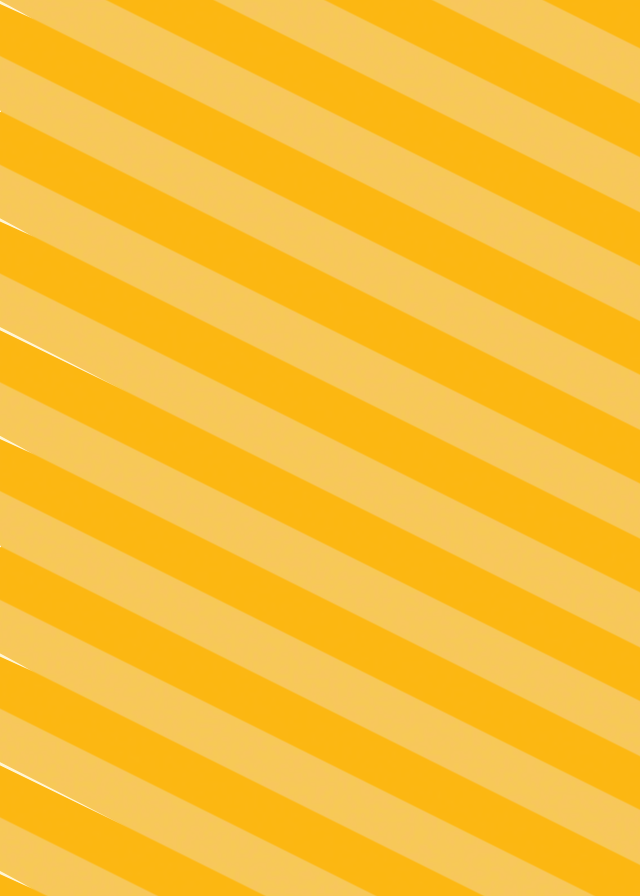
Give the GLSL for this pattern, as a Shadertoy shader.

```glsl
#define PERIOD 0.1214      // vertical stripe spacing, in canvas heights
#define SLOPE 0.498        // drop per unit of width
#define OFFSET 0.0026      // first stripe edge below the top left corner
#define DUTY 0.493         // share of each period that is amber
#define SOFTNESS 0.0015    // half width of the blended edges
#define SLIVER 0.0018      // widest half width of the pale slivers
#define GRAIN_SCALE 200.0
#define GRAIN 0.035
#define AMBER vec3(0.988, 0.718, 0.070)
#define STRAW vec3(0.970, 0.783, 0.350)
#define CREAM vec3(1.0, 0.965, 0.84)

float hash(vec2 p) {
    vec3 q = fract(p.xyx * 0.1031);
    q += dot(q, q.yzx + 33.33);
    return fract((q.x + q.y) * q.z);
}

float valueNoise(vec2 p) {
    vec2 cell = floor(p), f = fract(p);
    f = f * f * (3.0 - 2.0 * f);
    float low = mix(hash(cell), hash(cell + vec2(1, 0)), f.x);
    float high = mix(hash(cell + vec2(0, 1)), hash(cell + vec2(1, 1)), f.x);
    return mix(low, high, f.y);
}

// Length of the sliver on a stripe; the lengths cycle every four stripes
float sliverLength(float stripe) {
    float phase = mod(stripe, 4.0);
    if (phase == 1.0) return 0.0;
    return phase == 3.0 ? 0.15 : 0.04;
}

void mainImage(out vec4 fragColor, in vec2 fragCoord) {
    vec2 p = vec2(fragCoord.x, iResolution.y - fragCoord.y) / iResolution.y;
    float blur = max(SOFTNESS, 0.75 / iResolution.y);

    // Diagonal stripes, measured along the vertical
    float drop = p.y - SLOPE * p.x - OFFSET;
    float centred = fract(drop / PERIOD - 0.5 * DUTY + 0.5) - 0.5;
    float edge = (abs(centred) - 0.5 * DUTY) * PERIOD;
    float amber = 1.0 - smoothstep(-blur, blur, edge);

    // Faint grain, stronger in the pale bands
    float grain = (valueNoise(p * GRAIN_SCALE) - 0.5) * GRAIN;
    vec3 straw = STRAW + grain * vec3(0.1, -0.4, 1.0);
    vec3 color = mix(straw, AMBER + grain * vec3(0.0, 0.1, 0.3), amber);

    // Tapering slivers on the upper stripe edges at the left border
    float stripe = round(drop / PERIOD);
    float reach = sliverLength(stripe);
    float taper = clamp(1.0 - p.x / max(reach, 0.001), 0.0, 1.0);
    float fromEdge = abs(drop - stripe * PERIOD);
    float halfWidth = SLIVER * taper;
    float sliver = 1.0 - smoothstep(halfWidth - 0.5 * blur, halfWidth + 0.5 * blur, fromEdge);
    color = mix(color, CREAM, sliver * smoothstep(0.0, 0.4, taper));

    fragColor = vec4(color, 1.0);
}
```
